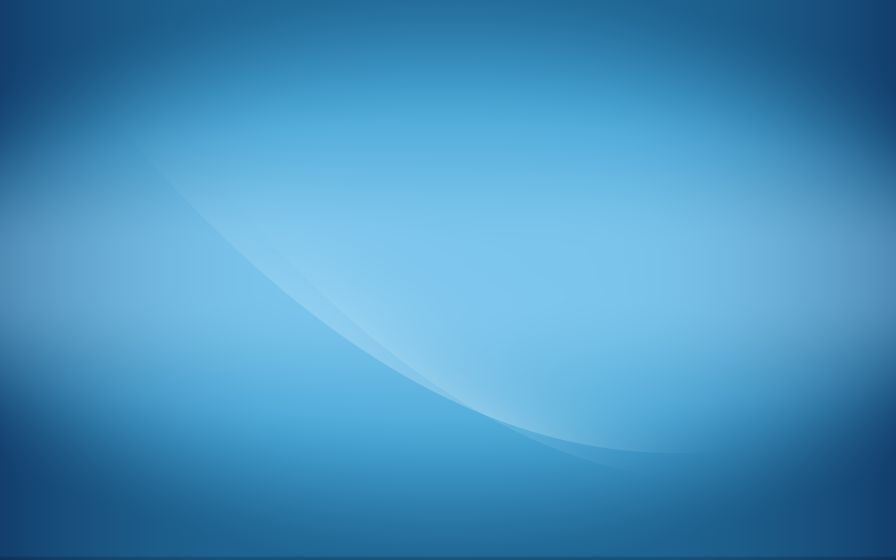
Write a Shadertoy shader that draws this background.

```glsl
// Soft blue oval vignette with two thin, glowing arcs sweeping down to the right.
#define GLOW_CENTER_Y 0.515
#define ROUNDNESS 1.8
#define SIDE_START 0.12
#define SIDE_POWER 2.3
#define ARC_GLOW 0.25
#define ARC_FALLOFF 0.08

const vec3 SKY = vec3(0.48, 0.77, 0.925);
const vec3 AZURE = vec3(0.27, 0.645, 0.83);
const vec3 TEAL = vec3(0.12, 0.40, 0.58);
const vec3 NAVY = vec3(0.07, 0.24, 0.42);
const vec3 GLEAM = vec3(0.92, 0.97, 1.0);

// Light above a parabola: crisp lower edge, soft fade inward and at both tips.
float arcGlow(vec2 p, vec2 vertex, float bend, vec2 tips) {
    float dx = p.x - vertex.x;
    float slope = 2.0 * bend * dx;
    float d = (p.y - vertex.y - bend * dx * dx) / sqrt(1.0 + slope * slope);
    float pixel = 0.7 / iResolution.y;
    float edge = smoothstep(-pixel, pixel, d);
    float fadeIn = smoothstep(tips.x, mix(tips.x, tips.y, 0.45), p.x);
    float fadeOut = 1.0 - smoothstep(mix(tips.x, tips.y, 0.58), tips.y, p.x);
    return edge * fadeIn * fadeOut * exp(-max(d, 0.0) / ARC_FALLOFF);
}

// Rounded vertical ramp, then navy sides that deepen toward the corners.
vec3 backdrop(vec2 uv) {
    float across = abs(uv.x - 0.5);
    float rise = abs(uv.y - GLOW_CENTER_Y) * (1.0 + ROUNDNESS * across * across);
    vec3 color = mix(SKY, AZURE, smoothstep(0.04, 0.385, rise));
    color = mix(color, TEAL, smoothstep(0.25, 0.55, rise));
    float side = max(across - SIDE_START, 0.0) / (0.5 - SIDE_START);
    float depth = mix(0.42, 0.97, smoothstep(0.04, 0.56, rise));
    return mix(color, NAVY, depth * pow(side, SIDE_POWER));
}

void mainImage(out vec4 fragColor, in vec2 fragCoord) {
    vec2 uv = fragCoord / iResolution.xy;
    vec2 p = uv * vec2(1.6, 1.0);
    vec3 color = backdrop(uv);

    // Two crossing arcs
    float glow = arcGlow(p, vec2(1.204, 0.191), 0.595, vec2(0.16, 1.33));
    glow += 0.45 * arcGlow(p, vec2(1.292, 0.140), 0.653, vec2(0.36, 1.22));
    color = mix(color, GLEAM, ARC_GLOW * glow);

    // Thin shadow along the bottom rim
    color *= 1.0 - 0.2 * (1.0 - smoothstep(0.002, 0.009, uv.y));
    fragColor = vec4(color, 1.0);
}
```
